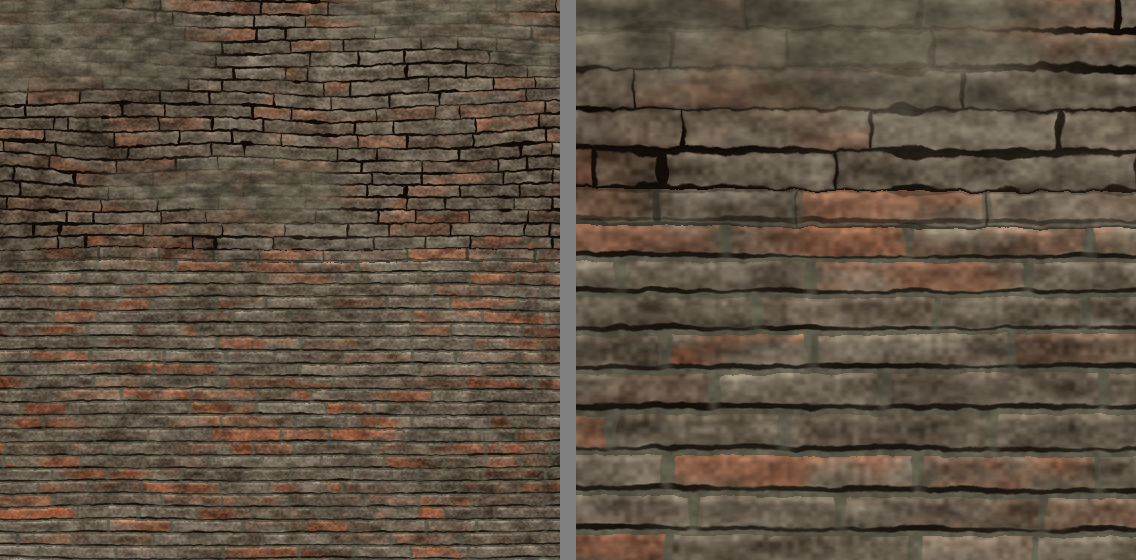
Left, the full canvas; right, a detail of the centre.
Give the GLSL for this texture, as a WebGL 1 fragment shader.

```glsl
precision highp float;
uniform vec2 u_resolution;

#define ROWS 43.0
#define COLUMNS 9.0
#define OLD_WALL_START 0.55
#define JOINT_HALF_WIDTH 0.0032
#define CRACK_HALF_WIDTH 0.0019
#define EDGE_ROUGHNESS 0.0036
#define BRICK_DARK vec3(0.20, 0.165, 0.125)
#define BRICK_LIGHT vec3(0.58, 0.535, 0.465)
#define RED_TINT vec3(1.27, 0.88, 0.74)
#define MORTAR vec3(0.37, 0.355, 0.295)
#define SHADOW vec3(0.06, 0.04, 0.02)

float hash(vec2 p) {
    vec3 q = fract(p.xyx * 0.1031);
    q += dot(q, q.yzx + 33.33);
    return fract((q.x + q.y) * q.z);
}

float noise(vec2 p) {
    vec2 i = floor(p);
    vec2 f = fract(p);
    f = f * f * (3.0 - 2.0 * f);
    return mix(mix(hash(i), hash(i + vec2(1.0, 0.0)), f.x),
               mix(hash(i + vec2(0.0, 1.0)), hash(i + 1.0), f.x), f.y);
}

float fbm(vec2 p) {
    float sum = 0.0;
    float gain = 0.5;
    for (int i = 0; i < 4; i++) {
        sum += gain * noise(p);
        p = p * 2.03 + 17.3;
        gain *= 0.5;
    }
    return sum / 0.9375;
}

// Returns brick index and distance to the nearest vertical joint, in columns
vec2 findBrick(float x, float row, float jitter) {
    float base = floor(x);
    float left = base - 2.0;
    float right = base + 3.0;
    float index = base;
    for (int i = -1; i <= 2; i++) {
        float j = base + float(i);
        float joint = j + jitter * (hash(vec2(j + 5.0, row + 71.0)) - 0.5);
        if (joint <= x) {
            left = joint;
            index = j;
        } else {
            right = min(right, joint);
        }
    }
    return vec2(index, min(x - left, right - x));
}

void main() {
    vec2 uv = gl_FragCoord.xy / u_resolution;
    float soft = max(0.0007, 0.75 / u_resolution.y);

    // Uneven courses and chipped edges
    float unevenness = smoothstep(0.45, 0.65, uv.y);
    vec2 chips = vec2(fbm(uv * 95.0), fbm(uv * 95.0 + 37.0)) - 0.5;
    vec2 p = uv + chips * EDGE_ROUGHNESS * mix(1.0, 1.5, unevenness);
    p.y += (noise(uv * vec2(5.0, 11.0)) - 0.5) * mix(0.25, 0.9, unevenness) / ROWS;

    // Brick layout
    float row = floor(p.y * ROWS);
    float height = fract(p.y * ROWS);
    float old = smoothstep(-0.025, 0.025, (row + 0.5) / ROWS - OLD_WALL_START);
    float shift = 0.5 * mod(row, 2.0) + 0.45 * hash(vec2(row, 9.0));
    vec2 brick = findBrick(p.x * COLUMNS + shift, row, mix(0.4, 0.85, old));
    float side = brick.y / COLUMNS;
    float tone = hash(vec2(brick.x + 13.0, row));
    float redness = hash(vec2(brick.x + 41.0, row + 19.0));

    // Weathered brick surface
    float streaks = fbm(uv * vec2(40.0, 85.0));
    float grain = noise(uv * 280.0);
    float stains = fbm(uv * 5.0 + 8.0);
    float light = 0.49 + 0.95 * (streaks - 0.5) + 0.32 * (grain - 0.5)
                + 0.20 * (tone - 0.5) + 0.35 * (stains - 0.5) - 0.05 * old;
    vec3 face = mix(BRICK_DARK, BRICK_LIGHT, clamp(light, 0.0, 1.0));
    float redPatch = smoothstep(0.3, 0.65, fbm(uv * vec2(18.0, 40.0) + 3.0));
    float red = smoothstep(0.3, 1.0, redness) * redPatch;
    face = mix(face, face * RED_TINT, red * mix(1.2, 0.65, smoothstep(0.1, 0.75, uv.y)));

    // Lower wall: recessed mortar, shadow below each brick, pale upper rim
    float wear = noise(uv * vec2(28.0, 60.0) + 50.0);
    float brickBase = 0.25 + 0.08 * (wear - 0.5);
    float bodyMask = smoothstep(-soft, soft, side - JOINT_HALF_WIDTH * (0.5 + wear))
                   * smoothstep(-soft, soft, (height - brickBase) / ROWS);
    vec3 mortar = MORTAR * (0.70 + 0.5 * streaks + 0.25 * (grain - 0.5));
    float rim = smoothstep(0.78, 0.94, height);
    vec3 lower = mix(mortar, face * (1.0 + 0.22 * rim), bodyMask);
    float shadowHalf = mix(0.03, 0.085, wear);
    float shadowDistance = abs(height - brickBase + 0.06) - shadowHalf;
    float shadow = 1.0 - smoothstep(-soft, soft, shadowDistance / ROWS);
    shadow *= mix(0.45, 0.95, smoothstep(0.0, 2.0 * JOINT_HALF_WIDTH, side));
    lower = mix(lower, SHADOW, shadow * (0.65 + 0.35 * wear));

    // Upper wall: dry black cracks, partly filled and smeared over
    float edge = min(side, min(height, 1.0 - height) / ROWS);
    float opening = noise(uv * vec2(22.0, 35.0) + 90.0);
    float hole = smoothstep(0.78, 0.95, noise(uv * 32.0 + 140.0));
    float crackHalf = CRACK_HALF_WIDTH * (0.15 + 1.25 * opening + 1.3 * hole);
    float crack = 1.0 - smoothstep(-soft, soft, edge - crackHalf);
    float plaster = smoothstep(0.5, 0.75, noise(uv * vec2(4.0, 9.0) + 4.0)
                  + 0.35 * smoothstep(0.88, 1.0, uv.y));
    float grime = 1.0 - smoothstep(0.0, 0.004, edge);
    vec3 upper = mix(face, MORTAR * (0.55 + 0.8 * streaks), 0.6 * plaster);
    upper *= 1.0 - 0.22 * grime * (1.0 - plaster);
    upper *= 1.0 + 0.12 * smoothstep(0.65, 0.85, height);
    upper = mix(upper, SHADOW, crack * (1.0 - 0.85 * plaster));

    vec3 color = mix(lower, upper, old);
    gl_FragColor = vec4(clamp(color, 0.0, 1.0), 1.0);
}
```
